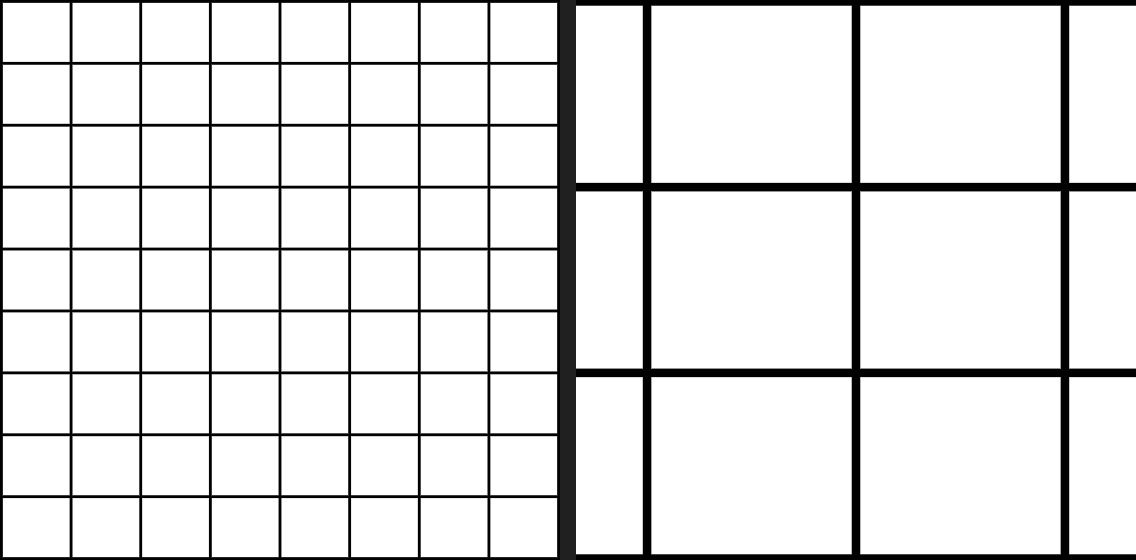
Left, the full canvas; right, a detail of the centre.
This pattern is drawn by a Shadertoy shader. Its source:

```glsl
// A plain ruled grid: thin black lines on white, 8 cells across and 9 down,
// with the outer lines lying just inside the canvas edge. Each pixel takes
// its ink from the distance to the nearest line on either axis.

const vec2  CELLS      = vec2(8.0, 9.0);
const float LINE_WIDTH = 0.0051;          // fraction of the canvas
const vec3  PAPER      = vec3(1.0);
const vec3  INK        = vec3(0.005);

// Distance on each axis to the nearest of cells + 1 evenly spaced lines,
// the first and last of them inset from the canvas edge.
vec2 lineDistance(vec2 uv, vec2 cells, float inset) {
    vec2 pitch = (1.0 - 2.0 * inset) / cells;
    vec2 phase = (uv - inset) / pitch;
    return abs(fract(phase + 0.5) - 0.5) * pitch;
}

// Share of a pixel covered by a line of the given half width.
vec2 lineCoverage(vec2 dist, float halfWidth, vec2 pixel) {
    return clamp((halfWidth - dist) / pixel + 0.5, 0.0, 1.0);
}

void mainImage(out vec4 fragColor, in vec2 fragCoord) {
    vec2 uv = fragCoord / iResolution.xy;
    vec2 pixel = 1.0 / iResolution.xy;
    float halfWidth = 0.5 * LINE_WIDTH;

    vec2 dist = lineDistance(uv, CELLS, halfWidth);
    vec2 cover = lineCoverage(dist, halfWidth, pixel);

    // Union of the vertical and horizontal lines
    float ink = max(cover.x, cover.y);
    fragColor = vec4(mix(PAPER, INK, ink), 1.0);
}
```
